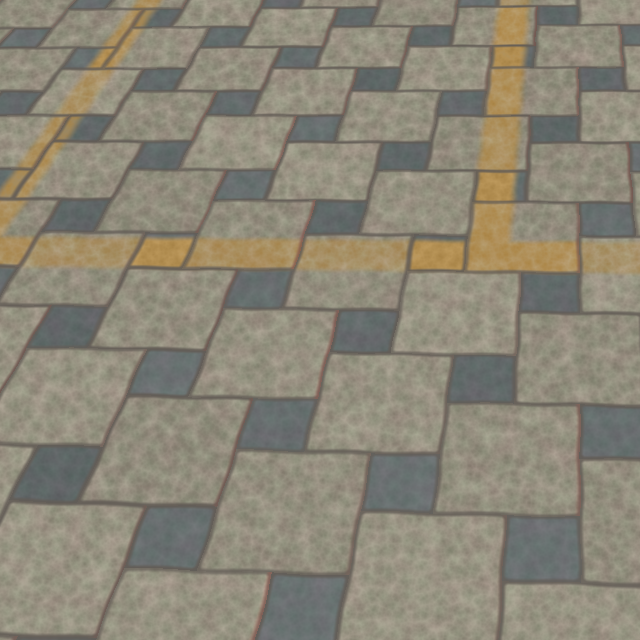
Reproduce this texture procedurally as a WebGL 2 fragment shader.

```glsl
#version 300 es
precision highp float;
// Hopscotch paving of large pale and small slate squares in perspective, with worn yellow lines.
uniform vec2 u_resolution;
out vec4 outColor;

const vec3 STONE_LIGHT = vec3(0.635, 0.612, 0.545);
const vec3 STONE_DIM = vec3(0.565, 0.543, 0.485);
const vec3 SLATE = vec3(0.405, 0.428, 0.432);
const vec3 JOINT = vec3(0.385, 0.360, 0.335);
const vec3 PAINT = vec3(0.735, 0.585, 0.335);
const vec3 RED_FRINGE = vec3(0.07, -0.03, -0.03);

// Ground plane (tile units) to canvas, as a homography.
const mat3 GROUND_TO_CANVAS = mat3(
    0.1193, -0.0046, -0.0055,
    0.0531, 0.1154, 0.0590,
    0.4727, 0.0482, 1.0);

float hash(vec2 p) {
    vec3 h = fract(vec3(p.xyx) * vec3(0.1031, 0.1030, 0.0973));
    h += dot(h, h.yzx + 33.33);
    return fract((h.x + h.y) * h.z);
}

// Cellular noise: distance to the nearest scattered point.
float cellular(vec2 p) {
    vec2 base = floor(p);
    float nearest = 2.0;
    for (int j = -1; j <= 1; j++) {
        for (int i = -1; i <= 1; i++) {
            vec2 c = base + vec2(i, j);
            vec2 point = c + vec2(hash(c), hash(c + 71.7));
            nearest = min(nearest, length(p - point));
        }
    }
    return nearest;
}

// Layered cellular mottling, roughly -0.5 to 0.5.
float mottle(vec2 p) {
    float sum = 0.0;
    float weight = 0.55;
    for (int i = 0; i < 3; i++) {
        sum += weight * (cellular(p) - 0.5);
        p = mat2(1.6, 1.2, -1.2, 1.6) * p + 9.3;
        weight *= 0.6;
    }
    return sum;
}

// Returns tile centre (xy) and half size (z): one small and one 2x2 tile per five cells.
vec3 findTile(vec2 p) {
    vec2 cell = floor(p + 0.5);
    float slot = mod(cell.x + 2.0 * cell.y, 5.0);
    if (slot < 0.5) return vec3(cell, 0.5);
    vec2 corner = vec2(mod(slot - 1.0, 2.0), floor((slot - 1.0) * 0.5));
    return vec3(cell - corner + 0.5, 1.0);
}

float roundedBox(vec2 p, float halfSize, float radius) {
    vec2 d = abs(p) - halfSize + radius;
    return length(max(d, 0.0)) + min(max(d.x, d.y), 0.0) - radius;
}

// Soft interval from lo to hi.
float band(float x, float lo, float hi, float soft) {
    return smoothstep(lo - soft, lo + soft, x) - smoothstep(hi - soft, hi + soft, x);
}

// A cross line, with two long lines running away from it.
float paintedLines(vec2 p, float soft) {
    float beyond = smoothstep(6.5 - soft, 6.5 + soft, p.y);
    float across = band(p.y, 6.5, 7.34, soft);
    float right = band(p.x, 1.52, 2.27, soft) * beyond;
    float left = band(p.x, -7.85, -7.2, soft) * beyond;
    return max(across, max(left, right));
}

vec3 tileColor(vec3 tile, vec2 uv, float grain) {
    float tone = hash(tile.xy * 2.0 + 40.0);
    bool isSmall = tile.z < 0.75;
    vec3 stone = mix(STONE_DIM, STONE_LIGHT, clamp(0.3 + 0.55 * tone + grain, 0.0, 1.0));
    vec3 color = isSmall ? SLATE + 0.045 * (tone - 0.5) : stone;
    // Faint pink and green drift in the stone.
    float drift = cellular(uv * 34.0 + 5.0) - 0.5;
    color += drift * vec3(0.035, -0.018, 0.012);
    return color + grain * (isSmall ? 0.07 : 0.10);
}

void main() {
    vec2 uv = gl_FragCoord.xy / u_resolution;
    vec3 ground = inverse(GROUND_TO_CANVAS) * vec3(uv, 1.0);
    vec2 p = ground.xy / ground.z;
    vec2 pixel = fwidth(p);
    vec2 blur = max(pixel, pixel * u_resolution * 0.0032);
    float soft = 0.5 * (blur.x + blur.y);

    // Slightly uneven tile edges.
    vec2 q = p + 0.012 * sin(p.yx * vec2(5.3, 4.7) + 2.0 * sin(p * 1.9));
    vec3 tile = findTile(q);
    vec2 local = q - tile.xy;
    float inside = -roundedBox(local, tile.z, 0.09);
    float grain = mottle(uv * 46.0) + 0.5 * mottle(p * 2.3 + tile.xy);

    vec3 color = tileColor(tile, uv, grain);

    // Worn paint, thicker on some tiles than on others.
    float cover = 0.42 + 0.45 * hash(tile.xy * 2.0 + 13.0) - 0.5 * grain;
    if (tile.z < 0.75) cover += 0.22;
    float paint = paintedLines(q, 0.05 + soft) * clamp(cover, 0.15, 0.95);
    color = mix(color, PAINT + 0.12 * grain, paint);

    // Joints, with a reddish fringe along right-hand edges of large tiles.
    float joint = 1.0 - smoothstep(0.008, 0.035 + soft, inside);
    float sideGap = tile.z - local.x;
    float fringe = step(0.75, tile.z) * (1.0 - smoothstep(0.02, 0.09, sideGap));
    float strength = 0.68 + 0.25 * hash(tile.xy * 2.0 + 91.0);
    color = mix(color, JOINT, joint * strength);
    color += RED_FRINGE * fringe * hash(tile.xy * 2.0 + 57.0);
    outColor = vec4(color, 1.0);
}
```
